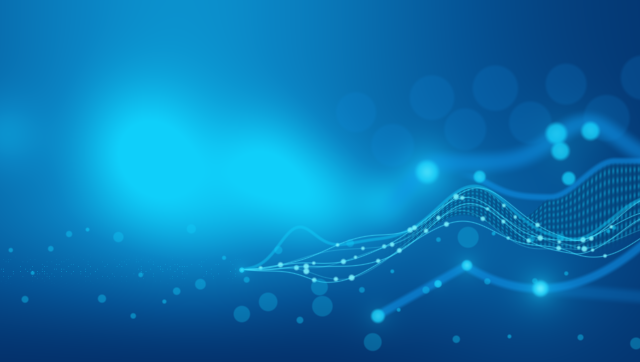
Give the GLSL for this background, as a Shadertoy shader.

```glsl
const float TAU = 6.2832;
const vec3 NAVY = vec3(0.015, 0.15, 0.37);
const vec3 BLUE = vec3(0.02, 0.33, 0.59);
const vec3 AZURE = vec3(0.04, 0.52, 0.77);
const vec3 CYAN = vec3(0.06, 0.81, 0.98);
const vec3 RIBBON = vec3(0.05, 0.56, 0.90);
const vec3 SPARK = vec3(0.50, 0.96, 1.0);
const float ORIGIN_X = 0.66;     // where the strands fan out
const float MESH_DENSITY = 85.0;
const int STRANDS = 7;
const int NODES = 6;             // nodes on each strand
const int FAR_DISCS = 9;
const int NEAR_DISCS = 42;

// Haze: centre, radius, strength
const vec4 HAZE[8] = vec4[8](
    vec4(0.39, 0.59, 0.18, 0.30), vec4(0.74, 0.55, 0.14, 0.24),
    vec4(0.00, 0.63, 0.11, 0.20), vec4(0.90, 0.44, 0.15, 0.30),
    vec4(1.07, 0.44, 0.08, 0.24), vec4(0.55, 0.42, 0.24, 0.16),
    vec4(1.18, 0.52, 0.08, 0.28), vec4(1.45, 0.28, 0.35, 0.17));

// Focal lights: centre, radius, glow
const vec4 LIGHTS[11] = vec4[11](
    vec4(0.668, 0.254, 0.007, 0.5), vec4(1.044, 0.127, 0.018, 0.35),
    vec4(1.210, 0.216, 0.010, 0.2), vec4(1.290, 0.267, 0.014, 0.6),
    vec4(1.493, 0.203, 0.021, 1.0), vec4(1.180, 0.525, 0.030, 0.6),
    vec4(1.325, 0.512, 0.016, 0.3), vec4(1.537, 0.631, 0.028, 0.2),
    vec4(1.631, 0.638, 0.024, 0.2), vec4(1.548, 0.583, 0.024, 0.2),
    vec4(1.571, 0.507, 0.018, 0.1));

float hash(float n) { return fract(sin(n * 127.1) * 43758.5453); }
float bell(float x, float centre, float width) {
    float d = (x - centre) / width;
    return exp(-d * d);
}

// Curves of the landscape
float ridge(float x) {
    return 0.256 + 0.08 * smoothstep(0.67, 1.05, x) + 0.15 * bell(x, 1.31, 0.14)
         + 0.12 * smoothstep(1.58, 1.8, x);
}
float drop(float x) {
    return (0.07 + 0.03 * cos(TAU * (x - 0.97) / 0.39)) * smoothstep(ORIGIN_X, 0.9, x);
}
float strand(float x, float i) {
    float sway = 0.012 * sin(14.0 * x + 2.0 * i) * smoothstep(0.7, 0.95, x);
    return ridge(x) - drop(x) * i / float(STRANDS - 1) + sway;
}
float arch(float x) {
    return 0.42 + 0.13 * smoothstep(1.03, 1.22, x) + 0.11 * bell(x, 1.62, 0.13);
}
float wing(float x) {
    return 0.455 + 0.06 * bell(x, 1.28, 0.1) + 0.1 * smoothstep(1.52, 1.7, x);
}
float cradle(float x) {
    float bowl = x - 1.49;
    return min(0.127 + 0.56 * (x - 1.04), 0.203 + 1.5 * bowl * bowl);
}

// Coverage of a curve from its height difference, corrected for slope
float stroke(float dy, float width, float blur) {
    float d = abs(dy) / (length(vec2(dFdx(dy), dFdy(dy))) * iResolution.y);
    return 1.0 - smoothstep(width - blur, width + blur, d);
}
float disc(vec2 p, vec2 centre, float radius, float blur) {
    return 1.0 - smoothstep(radius - blur, radius + blur, length(p - centre));
}

vec3 ramp(float s) {
    vec3 c = mix(NAVY, BLUE, clamp(s * 3.0, 0.0, 1.0));
    c = mix(c, AZURE, clamp(s * 3.0 - 1.0, 0.0, 1.0));
    return mix(c, CYAN, clamp(s * 3.0 - 2.0, 0.0, 1.0));
}

void mainImage(out vec4 fragColor, in vec2 fragCoord) {
    vec2 p = fragCoord / iResolution.y;
    float px = 1.0 / iResolution.y;

    // Backdrop light
    float light = 0.07 + 0.65 * bell(p.x, 0.5, 0.82) * smoothstep(-0.05, 0.45, p.y);
    for (int i = 0; i < 8; i++)
        light += HAZE[i].w * bell(length(p - HAZE[i].xy), 0.0, HAZE[i].z);
    vec3 col = ramp(light);

    // Large faint discs on the upper right
    for (int i = 0; i < FAR_DISCS; i++) {
        float n = float(i);
        vec2 c = vec2(0.99 + 0.097 * n, 0.6 + 0.012 * n + 0.1 * mod(n + 1.0, 2.0));
        c += 0.03 * vec2(hash(n + 3.1), hash(n + 7.7)) - 0.015;
        col = mix(col, RIBBON, 0.17 * disc(p, c, 0.055 + 0.015 * hash(n), 0.006));
    }

    // Soft ribbons
    float right = smoothstep(1.02, 1.15, p.x);
    col = mix(col, RIBBON, 0.55 * right * stroke(p.y - arch(p.x), 0.022, 0.02));
    col = mix(col, RIBBON, 0.6 * smoothstep(1.25, 1.35, p.x) * stroke(p.y - wing(p.x), 0.008, 0.006));
    col = mix(col, RIBBON, 0.6 * smoothstep(1.03, 1.06, p.x) * stroke(p.y - cradle(p.x), 0.011, 0.007));
    float shelf = 0.203 - 0.08 * (p.x - 1.49);
    col = mix(col, RIBBON, 0.25 * smoothstep(1.45, 1.55, p.x) * stroke(p.y - shelf, 0.016, 0.012));

    // Fine mesh below the ridge
    float top = mix(ridge(p.x), wing(p.x), smoothstep(1.42, 1.52, p.x));
    float foot = ridge(p.x) - drop(p.x);
    float v = (top - p.y) / max(top - foot, 0.01);
    float inside = smoothstep(0.0, 0.08, v) * (1.0 - smoothstep(0.85, 1.0, v)) * smoothstep(1.05, 1.2, p.x);
    float hatch = (0.5 + 0.5 * cos(TAU * MESH_DENSITY * p.x)) * (0.6 + 0.4 * cos(TAU * 9.0 * v));
    col = mix(col, BLUE * 0.75, 0.5 * inside);
    col = mix(col, CYAN, 0.4 * inside * hatch);

    // Strands and their nodes
    float fan = smoothstep(ORIGIN_X, ORIGIN_X + 0.03, p.x);
    float loopY = ridge(p.x) + 0.088 * bell(p.x, 0.82, 0.07);
    col = mix(col, CYAN, 0.45 * fan * stroke(p.y - loopY, 0.004, 0.003));
    for (int i = 0; i < STRANDS; i++) {
        float n = float(i);
        float strength = 0.3 + 0.35 * mod(n + 1.0, 2.0);
        col = mix(col, mix(CYAN, SPARK, 0.4), strength * fan * stroke(p.y - strand(p.x, n), 0.0012, px));
        for (int j = 0; j < NODES; j++) {
            float id = n * 17.0 + float(j);
            float x = 0.72 + (float(j) + hash(id)) * 1.02 / float(NODES);
            float r = 0.004 + 0.004 * hash(id + 0.5);
            col = mix(col, SPARK, 0.85 * disc(p, vec2(x, strand(x, n)), r, px + 0.001));
        }
    }

    // Dust trailing to the left and scattered low discs
    vec2 cell = floor(p * 150.0);
    float grain = step(0.8, hash(cell.x + 0.37 * cell.y)) * disc(fract(p * 150.0), vec2(0.5), 0.2, 0.2);
    col = mix(col, CYAN, 0.3 * grain * bell(p.y, 0.255, 0.025) * (1.0 - fan));
    for (int i = 0; i < NEAR_DISCS; i++) {
        float n = float(i) + 40.0;
        vec2 c = vec2(1.77 * (float(i) + hash(n)) / float(NEAR_DISCS), 0.05 + 0.33 * hash(n + 0.3));
        float size = hash(n + 0.6);
        float r = 0.005 + 0.026 * size * size * size;
        col = mix(col, CYAN, mix(0.6, 0.25, size) * disc(p, c, r, 0.003));
    }

    // Focal lights with halos
    for (int i = 0; i < 11; i++) {
        vec4 f = LIGHTS[i];
        float d = length(p - f.xy);
        col = mix(col, CYAN, f.w * 0.7 * exp(-d / (f.z * 1.8)));
        col = mix(col, CYAN, 0.75 * disc(p, f.xy, f.z, 0.3 * f.z));
        col = mix(col, SPARK, 0.7 * f.w * bell(d, 0.0, 0.7 * f.z));
    }
    fragColor = vec4(col, 1.0);
}
```
